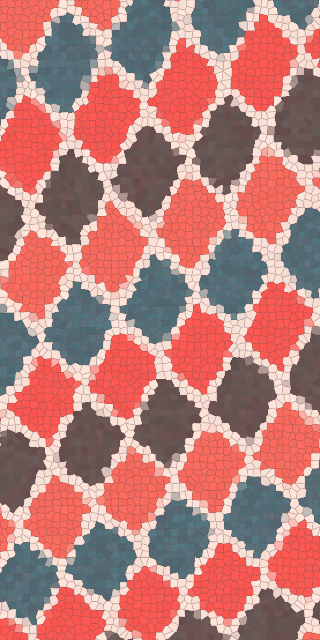
Write a WebGL 2 fragment shader that draws this pattern.

```glsl
#version 300 es
precision highp float;

uniform vec2 u_resolution;
out vec4 fragColor;

const vec3 SCARLET = vec3(0.98, 0.345, 0.32);
const vec3 SALMON = vec3(0.975, 0.415, 0.365);
const vec3 SLATE = vec3(0.325, 0.435, 0.475);
const vec3 UMBER = vec3(0.405, 0.33, 0.32);
const vec3 CREAM = vec3(0.985, 0.885, 0.845);

vec2 hash2(vec2 p) {
    vec3 h = fract(p.xyx * vec3(0.1031, 0.1030, 0.0973));
    h += dot(h, h.yzx + 33.33);
    return fract((h.xx + h.yz) * h.zy);
}

// Seed of one tile, in tile units
vec2 tileSeed(vec2 cell) {
    return cell + 0.5 + 0.66 * (hash2(cell) - 0.5);
}

// Blunt diamond: below 1 inside, above 1 outside
float diamond(vec2 p) {
    vec2 d = pow(abs(p) / vec2(0.44, 0.362), vec2(1.15));
    return d.x + d.y;
}

// Slanted lattice of diamonds, slightly compressed toward the bottom
vec3 harlequin(vec2 p) {
    float height = p.y - 1.0;
    vec2 bent = vec2(p.x, height) - vec2(0.025, 0.069) * height * height;
    mat2 lattice = mat2(0.242, 0.078, -0.030, 0.387);
    vec2 uv = inverse(lattice) * (bent - vec2(0.625, -0.094));

    // Red diamonds sit on lattice points, dark ones halfway between
    vec2 redId = floor(uv + 0.5);
    vec2 darkId = floor(uv);
    float red = diamond(uv - redId);
    float dark = diamond(uv - darkId - 0.5);
    vec3 redTone = mix(SCARLET, SALMON, mod(redId.y, 2.0));
    vec3 darkTone = mix(SLATE, UMBER, mod(darkId.y, 2.0));
    vec3 fill = red < dark ? redTone : darkTone;
    return mix(fill, CREAM, smoothstep(0.97, 1.03, min(red, dark)));
}

void main() {
    const float TILES = 43.0;
    vec2 p = gl_FragCoord.xy / u_resolution.x * TILES;
    vec2 base = floor(p);

    // Nearest tile seed
    vec2 seed = p;
    vec2 tileId = base;
    float nearest = 1e3;
    for (int y = -1; y <= 1; y++) {
        for (int x = -1; x <= 1; x++) {
            vec2 cell = base + vec2(x, y);
            vec2 s = tileSeed(cell);
            float d = distance(p, s);
            if (d < nearest) {
                nearest = d;
                seed = s;
                tileId = cell;
            }
        }
    }

    // Distance to the closest tile border
    float border = 1e3;
    for (int y = -2; y <= 2; y++) {
        for (int x = -2; x <= 2; x++) {
            vec2 s = tileSeed(tileId + vec2(x, y));
            vec2 gap = s - seed;
            if (dot(gap, gap) > 1e-5) {
                border = min(border, dot(0.5 * (s + seed) - p, normalize(gap)));
            }
        }
    }

    // One flat colour per tile, with uneven shade and warmth
    vec3 color = harlequin(seed / TILES);
    vec2 wear = hash2(tileId + 71.0) - 0.5;
    float darkness = 1.0 - smoothstep(0.4, 0.8, color.r);
    color *= 1.0 + wear.x * mix(0.035, 0.13, darkness);
    color += wear.y * mix(0.02, 0.04, darkness) * vec3(0.6, -0.7, -0.6);

    // Thin grout lines
    float pixel = TILES / u_resolution.x;
    float grout = 1.0 - smoothstep(0.05 - 0.5 * pixel, 0.05 + 0.5 * pixel, border);
    color = mix(color, vec3(0.42, 0.30, 0.30), 0.42 * grout);

    fragColor = vec4(clamp(color, 0.0, 1.0), 1.0);
}
```
